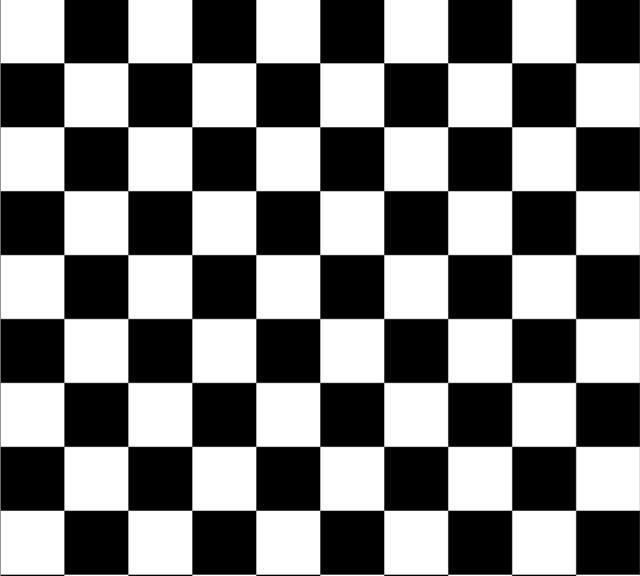
This pattern is drawn by a WebGL 2 fragment shader. Its source:

```glsl
#version 300 es
precision highp float;
// Black and white checkerboard, ten squares across and nine down, with softened edges.

#define GRID vec2(10.005, 9.009)     // squares across and down the canvas
#define SHIFT vec2(-0.006, 0.0105)   // grid offset from the top left, in squares
#define EDGE_SOFTNESS 0.011          // half width of an edge blend, in squares
#define LIGHT vec3(1.0)
#define DARK vec3(0.0)

uniform vec2 u_resolution;
out vec4 fragColor;

// Square wave per axis: +1 in even cells, -1 in odd cells, ramped through 0 at edges.
vec2 softSquareWave(vec2 p, vec2 halfWidth) {
    vec2 parity = 1.0 - 2.0 * mod(floor(p), 2.0);
    vec2 edgeDistance = 0.5 - abs(fract(p) - 0.5);
    return parity * clamp(edgeDistance / halfWidth, 0.0, 1.0);
}

void main() {
    // Grid coordinates, counted from the top left corner
    vec2 uv = gl_FragCoord.xy / u_resolution;
    vec2 cell = vec2(uv.x, 1.0 - uv.y) * GRID + SHIFT;

    // Never blend over less than one pixel
    vec2 halfPixel = 0.5 * GRID / u_resolution;
    vec2 wave = softSquareWave(cell, max(vec2(EDGE_SOFTNESS), halfPixel));

    // The product of both waves alternates the squares
    float checker = 0.5 + 0.5 * wave.x * wave.y;
    fragColor = vec4(mix(DARK, LIGHT, checker), 1.0);
}
```
